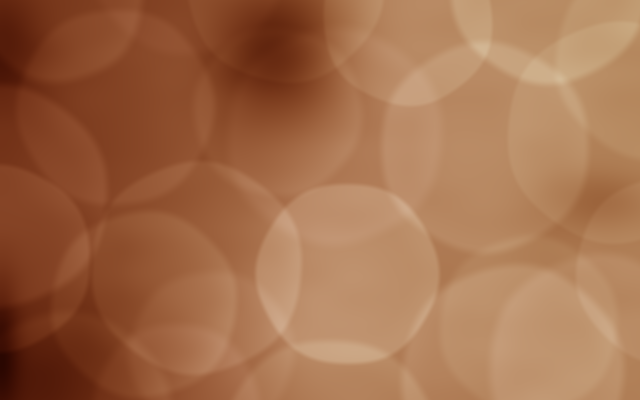
Give the GLSL for this background, as a Shadertoy shader.

```glsl
// Warm out-of-focus light discs overlapping on a brown to tan glow.

float hash(vec2 p) {
    return fract(sin(dot(p, vec2(127.1, 311.7))) * 43758.5453);
}

float valueNoise(vec2 p) {
    vec2 cell = floor(p), f = fract(p);
    f = f * f * (3.0 - 2.0 * f);
    return mix(mix(hash(cell), hash(cell + vec2(1, 0)), f.x),
               mix(hash(cell + vec2(0, 1)), hash(cell + vec2(1, 1)), f.x), f.y);
}

// Soft elliptical spot: 1 at its centre, fading to 0.
float softSpot(vec2 p, vec2 centre, vec2 size) {
    vec2 d = (p - centre) / size;
    return exp(-dot(d, d));
}

// Flat disc with a blurred, slightly uneven outline and a faint bright rim.
float lensDisc(vec2 d, float radius, float blur, float phase) {
    float wobble = 1.0 + 0.012 * cos(6.0 * atan(d.y, d.x) + phase);
    float edge = length(d) - radius * wobble;
    float fill = smoothstep(blur, -blur, edge);
    float rim = smoothstep(-0.08, 0.0, edge);
    return fill * (0.85 + 0.3 * rim);
}

void mainImage(out vec4 fragColor, in vec2 fragCoord) {
    vec2 p = fragCoord / iResolution.y;

    // Broad glow, rising from the left to the right
    float light = mix(0.51, 0.745, smoothstep(0.0, 1.05, p.x));
    light += 0.06 * softSpot(p, vec2(0.72, 0.2), vec2(0.25));
    light += 0.03 * softSpot(p, vec2(1.2, 0.85), vec2(0.3));

    // Overlapping discs on a jittered grid
    float discs = 0.0, rose = 0.0;
    for (int row = 0; row < 4; row++) {
        for (int column = 0; column < 6; column++) {
            vec2 id = vec2(column, row);
            vec2 jitter = vec2(hash(id + 3.1), hash(id + 17.7));
            vec2 centre = (id + jitter) * 0.32 - 0.15;
            float radius = mix(0.2, 0.28, hash(id + 29.3));
            float blur = mix(0.006, 0.02, hash(id + 41.9));
            float disc = lensDisc(p - centre, radius, blur, 6.28 * hash(id + 53.2));
            discs += disc * mix(0.022, 0.062, hash(id + 67.4));
            rose += disc * (hash(id + 71.8) - 0.5);
        }
    }
    light += discs - 0.075;

    // Unlit gaps between the discs
    light -= 0.27 * softSpot(p, vec2(0.69, 0.87), vec2(0.15, 0.17));
    light -= 0.16 * softSpot(p, vec2(0.0, 0.88), vec2(0.11, 0.16));
    light -= 0.14 * softSpot(p, vec2(0.12, 0.06), vec2(0.25, 0.2));
    light -= 0.2 * softSpot(p, vec2(0.0, 0.13), vec2(0.045, 0.16));
    light -= 0.08 * softSpot(p, vec2(1.5, 0.5), vec2(0.13, 0.07));

    // Blurred mottling
    light += 0.03 * (valueNoise(p * 5.0) - 0.5);
    light += 0.016 * (valueNoise(p * vec2(9.0, 16.0) + 8.0) - 0.5);

    // Dim light is deep red-brown, bright light pale tan
    light = clamp(light, 0.05, 0.83);
    vec3 color = vec3(light, light * light, light * light * light);
    color.g *= mix(0.98, 1.05, p.x / 1.6) - 0.03 * rose;
    color.b *= 1.03;
    fragColor = vec4(color, 1.0);
}
```
